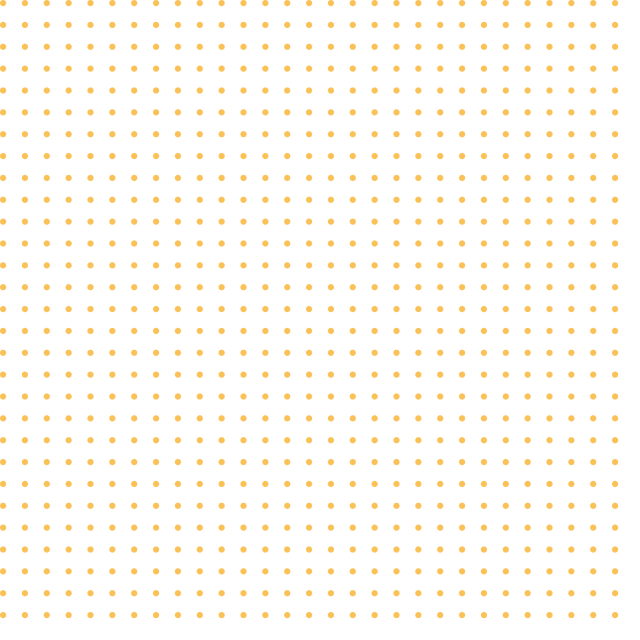
This pattern is drawn by a Shadertoy shader. Its source:

```glsl
#define SLOTS 30.0         // grid positions that span the canvas
#define FILLED 29.0        // dots drawn per row and column
#define RADIUS 0.0048
#define SOFTNESS 0.0011
#define PAPER vec3(1.0)
#define AMBER vec3(0.98, 0.755, 0.34)

// Signed distance to the nearest dot; p starts at the top left corner.
float dotGrid(vec2 p) {
    float pitch = (1.0 - 2.0 * RADIUS) / (SLOTS - 1.0);
    vec2 cell = clamp(round((p - RADIUS) / pitch), 0.0, FILLED - 1.0);
    return length(p - RADIUS - cell * pitch) - RADIUS;
}

void mainImage(out vec4 fragColor, in vec2 fragCoord) {
    vec2 uv = fragCoord / iResolution.xy;
    float pixel = 1.0 / min(iResolution.x, iResolution.y);

    // The outermost dots touch the left and top edges
    float dist = dotGrid(vec2(uv.x, 1.0 - uv.y));

    // Soft rim, never thinner than a pixel
    float rim = max(SOFTNESS, 0.5 * pixel);
    float coverage = 1.0 - smoothstep(-rim, rim, dist);

    fragColor = vec4(mix(PAPER, AMBER, coverage), 1.0);
}
```
